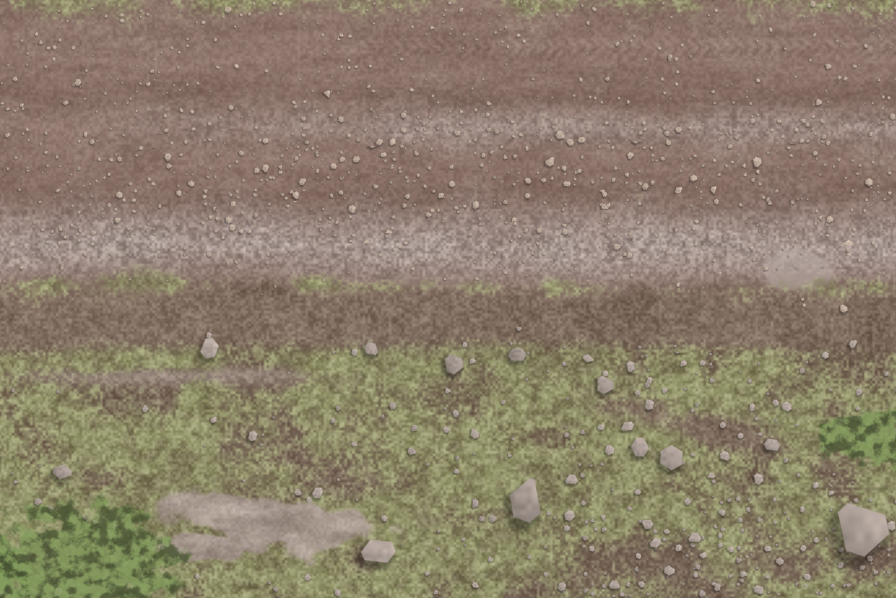
This texture is drawn by a Shadertoy shader. Its source:

```glsl
// Aerial view of a rutted dirt road above a stony, grassy verge.
// Soft bands set the soil, fbm noise breaks up the grass, and
// jittered grids scatter faceted stones, with larger rocks on top.

float hash(vec2 p) {
    vec3 q = fract(p.xyx * 0.1031);
    q += dot(q, q.yzx + 33.33);
    return fract((q.x + q.y) * q.z);
}

float noise(vec2 p) {
    vec2 i = floor(p), f = fract(p), e = vec2(1, 0);
    f = f * f * (3.0 - 2.0 * f);
    return mix(mix(hash(i), hash(i + e), f.x),
               mix(hash(i + e.yx), hash(i + e.xx), f.x), f.y);
}

float fbm(vec2 p) {
    float sum = 0.0, amp = 0.53;
    for (int i = 0; i < 4; i++) {
        sum += amp * noise(p);
        p = mat2(1.6, 1.2, -1.2, 1.6) * p + 5.3;
        amp *= 0.5;
    }
    return sum;
}

float blob(vec2 p, vec2 centre, vec2 radius) {
    vec2 d = (p - centre) / radius;
    return exp(-dot(d, d));
}

float band(float y, float centre, float width) {
    float d = (y - centre) / width;
    return exp(-d * d);
}

// Signed distance to an irregular convex stone
float stoneDistance(vec2 d, float r, float seed) {
    float dist = -r;
    for (int i = 0; i < 6; i++) {
        float k = float(i), a = k * 1.047 + seed * 6.28;
        float reach = r * (0.6 + 0.45 * hash(vec2(k, seed * 91.0)));
        dist = max(dist, dot(d, vec2(cos(a), sin(a))) - reach);
    }
    return dist;
}

// One stone with a cast shadow and a lit upper right side
vec3 paintStone(vec3 ground, vec2 d, float r, float seed, vec3 tint, float aa) {
    float body = 1.0 - smoothstep(-aa, aa, stoneDistance(d, r, seed));
    vec2 shift = r * vec2(0.2, 0.3);
    float shade = 1.0 - smoothstep(-aa, aa + r * 0.3, stoneDistance(d + shift, r, seed));
    float light = 0.82 + 0.16 * seed + 0.1 * clamp((d.x + d.y) / r, -1.0, 1.0);
    light += 0.16 * noise(d / r * 3.5 + seed * 40.0);
    return mix(ground * (1.0 - 0.3 * shade), tint * light, body);
}

// Jittered grid of stones; density is the chance of one per cell
vec3 scatter(vec3 ground, vec2 p, float cells, float density, float size, vec3 tint, float px) {
    vec2 q = p * cells;
    for (int k = 0; k < 9; k++) {
        vec2 c = floor(q) + vec2(k % 3 - 1, k / 3 - 1);
        if (hash(c + cells) > density) continue;
        float seed = hash(c + 7.7);
        vec2 centre = c + 0.2 + 0.6 * vec2(hash(c + 13.1), hash(c + 29.3));
        float r = size * (0.4 + 0.6 * seed * seed);
        ground = paintStone(ground, q - centre, r, seed, tint, px * cells * 0.8);
    }
    return ground;
}

// Green tufts over dark gaps, with a ragged outline
vec3 paintBush(vec3 ground, vec2 p, vec2 centre, vec2 radius) {
    float edge = blob(p, centre, radius) + 0.9 * (fbm(p * 42.0) - 0.5);
    float lit = smoothstep(0.3, 0.65, fbm(p * 75.0));
    vec3 leaf = mix(vec3(0.27, 0.32, 0.19), vec3(0.51, 0.61, 0.36), lit);
    return mix(ground, leaf, 0.8 * smoothstep(0.4, 0.62, edge));
}

void mainImage(out vec4 fragColor, in vec2 fragCoord) {
    vec2 p = fragCoord / iResolution.y;
    float px = 1.0 / iResolution.y;
    float broad = fbm(p * vec2(3, 7)) - 0.5, patchy = fbm(p * 15.0) - 0.5;
    float grit = noise(p * 230.0) - 0.5, clod = noise(p * 110.0) - 0.5;
    float grain = grit * 0.14 + clod * 0.08, y = p.y + 0.035 * broad;

    // Road: reddish ruts, pale gravel, tyre tread
    float gravel = 0.95 * band(y, 0.59, 0.055);
    gravel += 0.55 * band(y, 0.785, 0.035) * smoothstep(0.0, 0.7, p.x + broad);
    gravel = clamp(gravel + 0.5 * patchy * smoothstep(0.5, 0.6, y), 0.0, 1.0);
    vec3 col = mix(vec3(0.55, 0.455, 0.415), vec3(0.645, 0.585, 0.56), gravel);
    col += 0.09 * (fbm(p * vec2(9, 70)) - 0.5) + grain * (0.55 + gravel);
    col -= 0.035 * (band(y, 0.845, 0.025) + band(y, 0.67, 0.03));
    float tread = sin(320.0 * (p.x + abs(p.y - 0.92))) * band(p.y, 0.92, 0.016);
    col += 0.03 * tread * smoothstep(0.35, 0.8, p.x);
    float bald = blob(p, vec2(1.32, 0.55), vec2(0.075, 0.045)) + patchy;
    col = mix(col, vec3(0.71, 0.65, 0.63), 0.65 * smoothstep(0.4, 0.6, bald));

    // Bare dirt strip and worn soil on the verge
    float verge = 1.0 - smoothstep(0.39, 0.46, y + 0.05 * patchy);
    vec3 dirt = vec3(0.5, 0.43, 0.375) + grain + patchy * 0.12;
    col = mix(col, dirt, 1.0 - smoothstep(0.49, 0.53, y + 0.06 * patchy));
    float track = blob(p, vec2(0.3, 0.37), vec2(0.28, 0.016));
    col = mix(col, vec3(0.62, 0.56, 0.52) + grain, 0.8 * track);
    float heap = blob(p, vec2(1.26, 0.06), vec2(0.24, 0.1));
    float worn = track + 0.5 * heap + 0.5 * blob(p, vec2(0.5, 0.25), vec2(0.13, 0.09));
    worn += blob(p + vec2(0, 0.25 * p.x), vec2(1.15, 0.578), vec2(0.2, 0.026));

    // Grass
    float amount = 0.76 * verge + 0.5 * band(y, 0.52, 0.024) + 0.42 * smoothstep(0.94, 1.0, p.y);
    float grass = smoothstep(0.3, 0.8, amount - 0.55 * worn + 1.1 * patchy + 2.0 * grain);
    float fresh = smoothstep(0.25, 0.7, fbm(p * 55.0) + 0.4 * broad);
    vec3 blades = mix(vec3(0.49, 0.475, 0.345), vec3(0.595, 0.61, 0.43), fresh);
    col = mix(col, blades + 1.2 * grain, 0.9 * grass);

    // Road pebbles and verge stones
    float road = smoothstep(0.54, 0.62, p.y);
    float crown = road * band(p.y, 0.72, 0.08) * (0.4 + band(p.x, 0.65, 0.4));
    float stony = verge * (0.25 + 0.75 * smoothstep(0.45, 0.95, p.x));
    vec3 pale = vec3(0.7, 0.63, 0.575), grey = vec3(0.66, 0.61, 0.58);
    col = scatter(col, p, 95.0, 0.12 * (road + gravel), 0.38, pale, px);
    col = scatter(col, p, 48.0, road * 0.04 + 0.3 * crown, 0.33, pale, px);
    col = scatter(col, p, 20.0, 0.18 * crown, 0.2, pale, px);
    col = scatter(col, p, 65.0, stony * (0.08 + 0.3 * heap), 0.42, grey, px);
    col = scatter(col, p, 27.0, stony * (0.13 + 0.25 * heap), 0.3, grey, px);

    // Flat outcrop in the turf
    float ledge = blob(p + vec2(0, 0.12 * p.x), vec2(0.45, 0.184), vec2(0.16, 0.05));
    ledge = max(ledge, blob(p, vec2(0.34, 0.085), vec2(0.06, 0.03)));
    vec3 slab = vec3(0.5, 0.44, 0.41) + 0.3 * fbm(p * vec2(24, 40)) + grit * 0.06;
    col = mix(col, slab, 0.9 * smoothstep(0.45, 0.6, ledge + 1.1 * patchy));

    // Larger rocks: position and radius
    vec3 rocks[12] = vec3[12](
        vec3(0.352, 0.416, 0.018), vec3(0.758, 0.389, 0.017), vec3(0.619, 0.418, 0.014),
        vec3(0.867, 0.406, 0.015), vec3(1.01, 0.357, 0.016), vec3(1.123, 0.232, 0.022),
        vec3(1.07, 0.254, 0.017), vec3(0.879, 0.166, 0.034), vec3(1.439, 0.117, 0.05),
        vec3(1.289, 0.256, 0.014), vec3(0.105, 0.211, 0.016), vec3(0.635, 0.078, 0.028));
    for (int i = 0; i < 12; i++) {
        vec3 rock = rocks[i];
        col = paintStone(col, p - rock.xy, rock.z, hash(rock.xy * 97.0), grey, px);
    }

    // Bushes
    col = paintBush(col, p, vec2(0.14, 0.06), vec2(0.17, 0.11));
    col = paintBush(col, p, vec2(0, 0.04), vec2(0.05, 0.09));
    col = paintBush(col, p, vec2(1.45, 0.27), vec2(0.085, 0.055));
    fragColor = vec4(clamp(col, 0.0, 1.0), 1);
}
```
